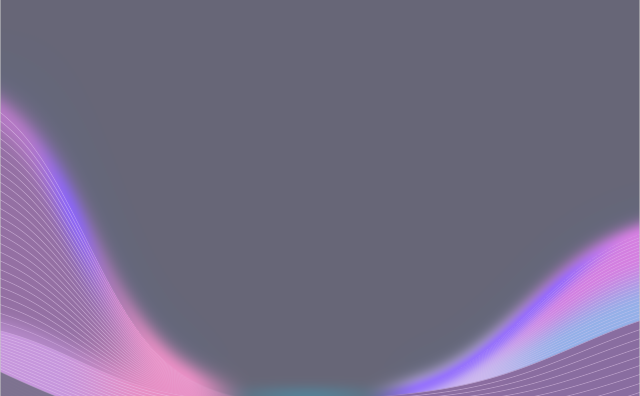
Write a WebGL 2 fragment shader that draws this background.

```glsl
#version 300 es
precision highp float;
// Two glowing ribbons of fine strands sweep into the lower corners of a slate field.
uniform vec2 u_resolution;
out vec4 fragColor;

const vec3 SLATE = vec3(0.405, 0.40, 0.465);
const vec3 PLUM = vec3(0.58, 0.44, 0.64);
const vec3 VIOLET = vec3(0.55, 0.40, 1.0);
const vec3 ORCHID = vec3(0.83, 0.50, 0.88);
const vec3 ROSE = vec3(0.91, 0.56, 0.77);
const vec3 LILAC = vec3(0.80, 0.72, 0.93);
const vec3 SKY = vec3(0.58, 0.69, 0.91);
const vec3 TEAL = vec3(0.32, 0.53, 0.62);
const vec3 STRAND = vec3(0.92, 0.82, 0.95);

// S-shaped edge; a negative width makes it descend
float wave(float x, float height, float center, float width, float base) {
    return height / (1.0 + exp(-(x - center) / width)) + base;
}

// Approximate signed distance to a curve, given the vertical offset from it
float curveDistance(float offset) {
    float px = 1.0 / u_resolution.x;
    return offset * px / max(length(vec2(dFdx(offset), dFdy(offset))), 1e-6);
}

float bell(float v, float center, float width) {
    float k = (v - center) / width;
    return exp(-k * k);
}

// Full inside the edge, with a soft halo outside
float halo(float d, float width) {
    return bell(max(d, 0.0), 0.0, width);
}

float below(float d) {
    float px = 1.0 / u_resolution.x;
    return 1.0 - smoothstep(-px, px, d);
}

// Thin repeated lines at whole values of a phase field
float strands(float phase, float thickness) {
    float px = 1.0 / u_resolution.x;
    float rate = max(length(vec2(dFdx(phase), dFdy(phase))) / px, 1e-4);
    float d = abs(fract(phase + 0.5) - 0.5) / rate;
    float line = 1.0 - smoothstep(thickness - 0.5 * px, thickness + 0.7 * px, d);
    return line * (1.0 - 0.6 * smoothstep(0.25, 0.8, rate * px));
}

vec3 leftRibbon(vec3 color, vec2 p) {
    float top = wave(p.x, 0.515, 0.136, -0.065, -0.015);
    float fold = wave(p.x, 0.138, 0.12, -0.075, -0.013);
    float hem = 0.038 - 0.47 * p.x + 0.35 * p.x * p.x;
    float d = curveDistance(p.y - top);
    float foldD = curveDistance(p.y - fold);
    float hemD = curveDistance(p.y - hem);
    float fade = 1.0 - smoothstep(0.29, 0.40, p.x);

    // Body, warm toward the foot and violet on the shoulder
    float foot = smoothstep(0.10, 0.27, p.x) * (1.0 - smoothstep(0.03, 0.20, p.y));
    vec3 body = mix(PLUM, ROSE, foot);
    vec3 rim = mix(vec3(0.72, 0.48, 0.78), VIOLET, bell(p.x, 0.112, 0.045));
    rim = mix(rim, ROSE, smoothstep(0.13, 0.25, p.x));
    body = mix(body, rim, 0.9 * bell(d, 0.0, 0.027));
    float outerFade = mix(1.0, 0.75, bell(p.x, 0.18, 0.05));
    color = mix(color, vec3(0.37, 0.41, 0.50), 0.6 * halo(d, 0.075) * fade);
    color = mix(color, body, halo(d, 0.026) * fade * mix(1.0, outerFade, step(0.0, d)));

    // Strands gather toward the foot
    float phase = 25.0 * (top - p.y) / max(top - fold, 0.006);
    float mask = below(d - 0.001) * (1.0 - below(foldD)) * fade;
    color = mix(color, STRAND, 0.48 * strands(phase, 0.0004) * mask);

    // Bright folded hem
    vec3 satin = mix(vec3(0.79, 0.60, 0.88), ROSE, smoothstep(0.08, 0.24, p.x));
    color = mix(color, satin, 0.55 * halo(foldD, 0.022) * fade * below(d));
    color = mix(color, satin, 0.85 * below(foldD) * fade);
    float fine = 14.0 * (fold - p.y) / max(fold - hem, 0.01);
    color = mix(color, STRAND, 0.45 * strands(fine, 0.0004) * below(foldD) * fade);
    return mix(color, vec3(0.46, 0.43, 0.53), 0.9 * below(hemD));
}

vec3 rightRibbon(vec3 color, vec2 p) {
    float top = wave(p.x, 0.30, 0.832, 0.0794, -0.015);
    float fold = wave(p.x, 0.172, 0.90, 0.10, -0.008);
    float d = curveDistance(p.y - top);
    float foldD = curveDistance(p.y - fold);
    float fade = smoothstep(0.56, 0.66, p.x);
    float depth = clamp((top - p.y) / max(top - fold, 0.004), 0.0, 1.0);

    // Satin shifts from orchid to sky, paling toward its tip
    vec3 satin = mix(ORCHID, SKY, smoothstep(0.25, 0.85, depth));
    satin = mix(LILAC, satin, smoothstep(0.73, 0.89, p.x));
    vec3 rim = mix(VIOLET, ORCHID, smoothstep(0.86, 0.99, p.x));
    satin = mix(satin, rim, 0.85 * bell(d, 0.0, 0.014));
    color = mix(color, vec3(0.37, 0.41, 0.50), 0.5 * halo(d, 0.06) * fade);
    color = mix(color, satin, halo(d, 0.019) * fade);
    float dense = strands(26.0 * depth, 0.0003);
    color = mix(color, STRAND, 0.38 * dense * below(d) * smoothstep(0.62, 0.80, p.x));

    // Shaded underside with a widening fan of strands
    float under = below(foldD) * fade;
    color = mix(color, vec3(0.53, 0.41, 0.61), 0.95 * under);
    float spacing = 0.004 + 0.010 * smoothstep(0.60, 1.0, p.x);
    color = mix(color, STRAND, 0.48 * strands((fold - p.y) / spacing, 0.0004) * under);
    return color;
}

void main() {
    vec2 p = gl_FragCoord.xy / u_resolution.x;
    vec3 color = mix(SLATE, TEAL, 0.75 * bell(p.x, 0.48, 0.11) * bell(p.y, 0.0, 0.016));
    color = leftRibbon(color, p);
    color = rightRibbon(color, p);
    // Pale hairline at both sides
    float side = min(p.x, 1.0 - p.x);
    color = mix(color, vec3(0.78), 0.6 * (1.0 - smoothstep(0.0005, 0.0022, side)));
    fragColor = vec4(color, 1.0);
}
```
